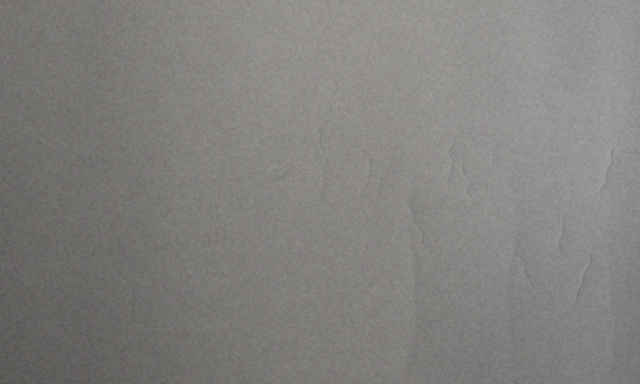
Give the GLSL for this texture, as a Shadertoy shader.

```glsl
// A sheet of dull grey paper in soft side light, darker to the left and below.
// Smooth gradients give the light, bent signed distances give the folds and
// creases on the right, and layered value noise gives the fine paper grain.

const float DARK_LEFT = 0.445;
const float LIT_RIGHT = 0.576;
const float BOTTOM_FALLOFF = 0.10;
const float GLOW = 0.036;
const vec3 WARM_TINT = vec3(1.016, 1.0, 0.978);
const vec3 COOL_TINT = vec3(0.992, 1.0, 1.006);
const float GRAIN_SCALE = 230.0;    // grains per canvas height
const float GRAIN_STRENGTH = 0.062;
const float COLOR_GRAIN = 0.022;
const float FOLD_STRENGTH = 0.018;
const float CREASE_STRENGTH = 0.05;
const int FOLDS = 3;
const int CREASES = 13;

float hash(vec2 p) {
    vec3 q = fract(vec3(p.xyx) * 0.1031);
    q += dot(q, q.yzx + 33.33);
    return fract((q.x + q.y) * q.z);
}

float noise(vec2 p) {
    vec2 i = floor(p), f = fract(p);
    f = f * f * (3.0 - 2.0 * f);
    return mix(mix(hash(i), hash(i + vec2(1, 0)), f.x),
               mix(hash(i + vec2(0, 1)), hash(i + vec2(1, 1)), f.x), f.y);
}

// Broad light over the whole sheet
float sheetLight(vec2 uv) {
    float light = mix(DARK_LEFT, LIT_RIGHT, smoothstep(-0.06, 0.58, uv.x));
    light -= BOTTOM_FALLOFF * pow(1.0 - uv.y, 1.4);
    vec2 g = (uv - vec2(0.93, 0.62)) / vec2(0.16, 0.30);
    light += GLOW * exp(-dot(g, g));
    light -= 0.03 * smoothstep(0.94, 1.02, uv.x);
    return light;
}

// A ridge: bright before the edge, shaded behind it
float ridge(float d, float width) {
    float side = smoothstep(-0.12, 0.12, d / width);
    return mix(0.7, -1.0, side) * exp(-abs(d) / width);
}

// Long soft vertical folds in the lower right
float folds(vec2 p, float aspect) {
    float shade = 0.0;
    for (int i = 0; i < FOLDS; i++) {
        float k = float(i);
        float edge = (0.64 + 0.155 * k) * aspect;
        edge += 0.035 * (noise(vec2(p.y * 7.0, k * 9.0)) - 0.5);
        edge += 0.012 * (noise(vec2(p.y * 25.0, k * 5.0 + 3.0)) - 0.5);
        float reach = smoothstep(0.62, 0.42, p.y) * smoothstep(-0.15, 0.2, p.y);
        shade += reach * ridge(p.x - edge, 0.055) * (1.0 - 0.2 * k);
    }
    return FOLD_STRENGTH * shade;
}

// Short, sharp, nearly upright creases, stronger to the right
float creases(vec2 p, float aspect) {
    float shade = 0.0;
    for (int i = 0; i < CREASES; i++) {
        float k = float(i);
        float along = (k + hash(vec2(k, 1.7))) / float(CREASES);
        vec2 center = vec2(mix(0.42, 0.98, along) * aspect,
                           mix(0.62, 0.42, along) + 0.42 * (hash(vec2(k, 4.3)) - 0.5));
        float halfLength = mix(0.025, 0.11, hash(vec2(k, 7.9)));
        float t = (p.y - center.y) / halfLength;
        float lean = 0.8 * (hash(vec2(k, 11.1)) - 0.6);
        float bend = 0.02 * (hash(vec2(k, 13.5)) - 0.5) * t * t;
        float wobble = 0.018 * (noise(vec2(p.y * 38.0, k * 17.0)) - 0.5);
        float d = p.x - center.x - lean * (p.y - center.y) - bend - wobble;
        float fade = smoothstep(1.0, 0.3, abs(t));
        float line = ridge(d, 0.005) + 0.32 * ridge(d, 0.03);
        shade += fade * line * mix(0.35, 1.0, along);
    }
    return CREASE_STRENGTH * shade;
}

// One small oval blister left of the creases
float blister(vec2 p, float aspect) {
    vec2 q = (p - vec2(0.433 * aspect, 0.55)) / vec2(0.023, 0.016);
    float rim = length(q) - 1.0;
    float facing = dot(normalize(q + 0.0001), vec2(-0.5, 0.86));
    return 0.035 * facing * exp(-rim * rim * 14.0);
}

// Faint vertical waves and mottling in the paper
float waviness(vec2 p, vec2 uv) {
    float wave = noise(p * vec2(8.0, 2.2) + 4.0) - 0.5;
    float mottle = noise(p * 19.0 + 31.0) - 0.5;
    return mix(0.010, 0.030, uv.x) * wave + 0.008 * mottle;
}

void mainImage(out vec4 fragColor, in vec2 fragCoord) {
    vec2 uv = fragCoord / iResolution.xy;
    vec2 p = fragCoord / iResolution.y;
    float aspect = iResolution.x / iResolution.y;

    float light = sheetLight(uv) + waviness(p, uv);
    light += folds(p, aspect) + creases(p, aspect) + blister(p, aspect);

    // Fine grain, with a slight color shift
    vec2 g = p * GRAIN_SCALE;
    light += GRAIN_STRENGTH * (0.75 * noise(g) + 0.25 * noise(g * 0.45 + 57.0) - 0.5);
    vec3 speck = vec3(noise(g * 0.7 + 11.0), noise(g * 0.7 + 83.0), noise(g * 0.7 + 149.0)) - 0.5;

    vec3 tint = mix(WARM_TINT, COOL_TINT, smoothstep(0.55, 1.0, uv.x) * (1.0 - 0.4 * uv.y));
    fragColor = vec4(clamp(light * tint + COLOR_GRAIN * speck, 0.0, 1.0), 1.0);
}
```
